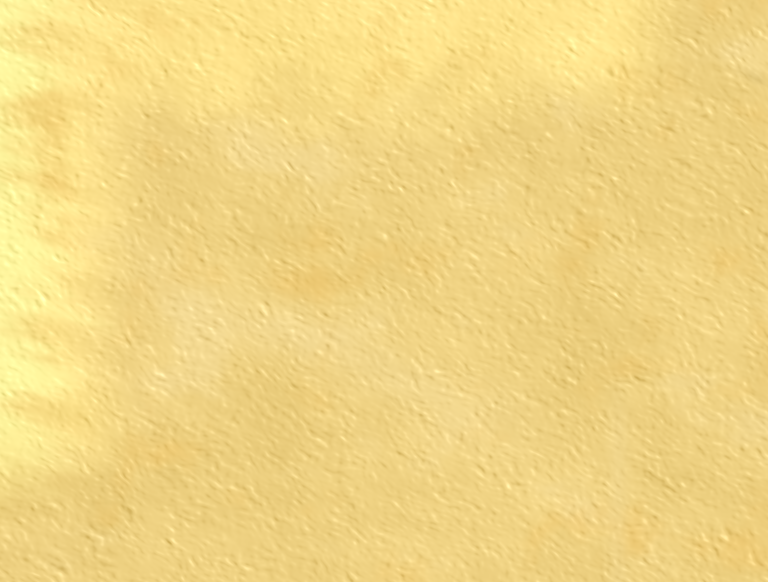
A WebGL 1 fragment shader for this texture:

```glsl
precision highp float;

// Warm golden parchment with sparse slanted flecks, lit along its left and top edges.
// Stretched gradient noise is embossed into short fibres; broad noise stains the sheet,
// and soft masks add the glow, wrinkles, a pale fold, a crease and a small dark mark.

uniform vec2 u_resolution;

const vec3 STRAW = vec3(0.934, 0.820, 0.508);
const vec3 GLOW = vec3(0.998, 0.893, 0.552);
const vec3 LEMON = vec3(1.000, 0.970, 0.625);
const vec3 PALE = vec3(0.956, 0.858, 0.590);
const vec3 OCHRE = vec3(0.928, 0.765, 0.410);
const vec3 RELIEF_TINT = vec3(0.85, 0.95, 1.10);
const float NAP_ANGLE = -0.60;

// Pseudo-random unit vector for a lattice cell.
vec2 cellGradient(vec2 cell) {
  vec3 h = fract(cell.xyx * vec3(0.1031, 0.1030, 0.0973));
  h += dot(h, h.yzx + 33.33);
  float angle = 6.28318 * fract((h.x + h.y) * h.z);
  return vec2(cos(angle), sin(angle));
}

// Gradient noise, centred on zero.
float gradientNoise(vec2 p) {
  vec2 cell = floor(p);
  vec2 f = p - cell;
  vec2 w = f * f * f * (f * (f * 6.0 - 15.0) + 10.0);
  float a = dot(cellGradient(cell), f);
  float b = dot(cellGradient(cell + vec2(1.0, 0.0)), f - vec2(1.0, 0.0));
  float c = dot(cellGradient(cell + vec2(0.0, 1.0)), f - vec2(0.0, 1.0));
  float d = dot(cellGradient(cell + 1.0), f - 1.0);
  return mix(mix(a, b, w.x), mix(c, d, w.x), w.y);
}

float fractalNoise(vec2 p) {
  float sum = 0.0;
  float weight = 0.6;
  for (int i = 0; i < 4; i++) {
    sum += weight * gradientNoise(p);
    p = p * 2.03 + vec2(17.3, 9.1);
    weight *= 0.5;
  }
  return sum;
}

vec2 rotate(vec2 p, float angle) {
  float c = cos(angle);
  float s = sin(angle);
  return vec2(c * p.x + s * p.y, c * p.y - s * p.x);
}

// Height of the nap: short fibres of three sizes, x along and y across them.
float napHeight(vec2 q) {
  return 0.8 * gradientNoise(q * vec2(36.0, 70.0) + 40.0)
       + 0.8 * gradientNoise(q * vec2(61.0, 109.0) + 90.0)
       + 0.4 * gradientNoise(q * vec2(98.0, 151.0) + 150.0);
}

// Emboss the nap; weak slopes are flattened so that separate flecks stand out.
float napRelief(vec2 p) {
  float bend = gradientNoise(p * 6.0 + 3.0) + 0.5 * gradientNoise(p * 17.0 + 31.0);
  vec2 q = rotate(p + 0.010 * bend, NAP_ANGLE);
  float slope = napHeight(q) - napHeight(q + vec2(0.0025, 0.0050));
  float density = clamp(1.0 + 1.3 * gradientNoise(p * 21.0 + 70.0), 0.4, 1.6);
  return density * slope * (0.45 + 1.1 * abs(slope));
}

// Soft ridge, one on the line and fading over the given width.
float softLine(float offset, float width) {
  return exp(-offset * offset / (width * width));
}

// Light spilling in from the left and top, fading at the far corners.
float edgeGlow(vec2 p, float aspect, float wobble) {
  float left = 1.0 - smoothstep(0.11, 0.27, p.x + 0.12 * wobble);
  left *= smoothstep(0.02, 0.25, p.y - 0.35 * p.x + 0.1 * wobble);
  float top = smoothstep(0.74, 0.91, p.y + 0.16 * wobble);
  top *= 1.0 - smoothstep(0.80, 0.92, p.x / aspect + 0.12 * (1.0 - p.y));
  return 1.0 - (1.0 - left) * (1.0 - top);
}

// Yellowest light hugging the left edge, broken into lengthwise wrinkles.
float edgeFlare(vec2 p, float wrinkle) {
  float reach = 1.0 - smoothstep(-0.02, 0.15, p.x - 0.20 * wrinkle);
  return reach * smoothstep(0.10, 0.32, p.y);
}

void main() {
  vec2 p = gl_FragCoord.xy / u_resolution.y;
  float aspect = u_resolution.x / u_resolution.y;
  float broad = fractalNoise(p * 3.2 + 5.0);
  float patches = fractalNoise(p * 6.5 + 60.0);
  float paleness = fractalNoise(p * vec2(4.5, 6.0) + 110.0);
  float wrinkle = fractalNoise(rotate(p, -0.2) * vec2(4.0, 15.0) + 7.0);

  // Sheet colour, edge light, pale and ochre stains
  float glow = edgeGlow(p, aspect, broad);
  vec3 color = mix(STRAW, GLOW, glow);
  color += (0.055 * broad + 0.030 * paleness) * RELIEF_TINT;
  color = mix(color, PALE, 0.6 * (1.0 - glow) * smoothstep(0.08, 0.40, paleness));
  color = mix(color, OCHRE, 0.55 * smoothstep(0.06, 0.50, patches));
  color += 0.09 * wrinkle * RELIEF_TINT * (1.0 - smoothstep(0.10, 0.28, p.x));
  color = mix(color, LEMON, 0.95 * edgeFlare(p, wrinkle));

  // Pale slanting fold and faint upright crease
  float fold = softLine(p.y - 0.62 + 0.38 * p.x + 0.10 * broad, 0.055);
  fold *= smoothstep(0.18, 0.32, p.x) * (1.0 - smoothstep(0.75, 1.0, p.x));
  float crease = softLine(p.x - 0.805 * aspect, 0.018);
  crease *= 1.0 - smoothstep(0.22, 0.42, p.y);
  color = mix(color, PALE, 0.50 * fold + 0.40 * crease);

  // Dark mark by the right edge
  vec2 markOffset = rotate(p - vec2(0.982 * aspect, 0.868), -0.4);
  float mark = softLine(length(markOffset * vec2(1.0, 2.8)), 0.025);
  color -= 0.12 * mark * (0.7 + patches);

  // Raking light over the flecks, with a slower unevenness
  color += RELIEF_TINT * 0.058 * napRelief(p);
  color += RELIEF_TINT * 0.020 * gradientNoise(rotate(p, NAP_ANGLE) * vec2(17.0, 30.0));

  gl_FragColor = vec4(clamp(color, 0.0, 1.0), 1.0);
}
```
